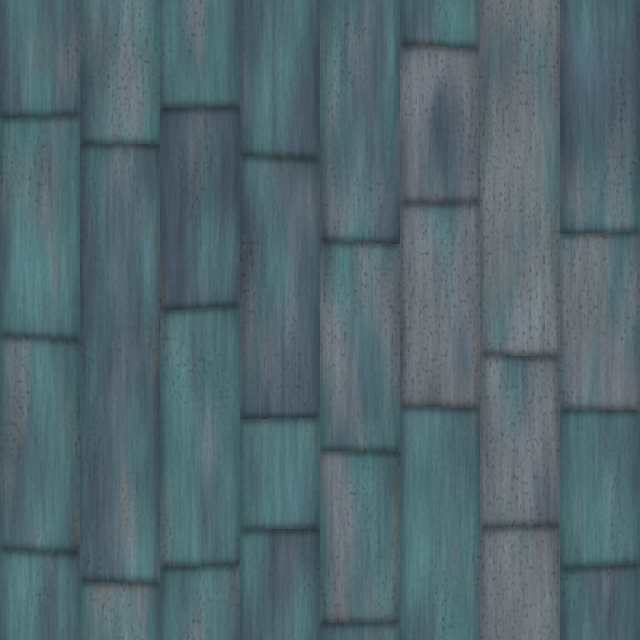
Give the GLSL for this texture, as a Shadertoy shader.

```glsl
// Weathered teal and slate planks: eight upright columns with staggered, soft dark joints.
#define COLUMNS 8.0
#define JOINT_JITTER 0.75   // stagger, in parts of the joint spacing
#define JOINT_TILT 0.05
#define JOINT_WIDTH 0.0085
#define SEAM_WIDTH 0.0085
#define EDGE_WIDTH 0.024
#define GRAIN 0.14
#define SPECKS 0.17
#define SLATE vec3(0.288, 0.348, 0.396)
#define TEAL vec3(0.318, 0.467, 0.482)
#define PALE vec3(0.450, 0.468, 0.492)

float hash(vec2 cell, float seed) {
    vec3 p = fract(vec3(cell, seed) * vec3(0.1031, 0.1030, 0.0973));
    p += dot(p, p.yzx + 33.33);
    return fract((p.x + p.y) * p.z);
}

float slope(vec2 cell, vec2 period, vec2 offset, float seed) {
    float angle = 6.2832 * hash(mod(cell, period), seed);
    return dot(vec2(cos(angle), sin(angle)), offset);
}

// Gradient noise that wraps on the canvas, roughly -1 to 1
float noise(vec2 uv, vec2 period, float seed) {
    vec2 p = uv * period, c = floor(p), f = p - c;
    vec2 w = f * f * f * (f * (f * 6.0 - 15.0) + 10.0);
    vec2 e = vec2(1.0, 0.0);
    float low = mix(slope(c, period, f, seed), slope(c + e, period, f - e, seed), w.x);
    float high = mix(slope(c + e.yx, period, f - e.yx, seed),
                     slope(c + 1.0, period, f - 1.0, seed), w.x);
    return 1.5 * mix(low, high, w.y);
}

float softLine(float d, float width) {
    return exp(-d * d / (width * width));
}

// Returns the distance to the nearest joint and the index of the plank
vec2 findPlank(float y, float column, float across) {
    float joints = mod(column, 5.0) == 1.0 ? 2.0 : 3.0; // a few columns have longer planks
    float v = (y + hash(vec2(column, 5.0), 2.0)) * joints;
    float gap = 10.0, plank = 0.0;
    for (float k = -1.0; k <= 2.0; k++) {
        float cell = floor(v) + k;
        float id = mod(cell, joints);
        float joint = cell + JOINT_JITTER * (hash(vec2(column, id), 11.0) - 0.5)
                    + JOINT_TILT * (hash(vec2(column, id), 17.0) - 0.5) * (across - 0.5);
        gap = min(gap, abs(v - joint));
        if (v > joint) plank = id;
    }
    return vec2(gap / joints, plank);
}

void mainImage(out vec4 fragColor, in vec2 fragCoord) {
    vec2 uv = fragCoord / iResolution.xy;

    // Column and plank layout, with slightly uneven seams
    float x = (uv.x + 0.001 * noise(uv, vec2(8.0, 14.0), 3.0)) * COLUMNS;
    float column = mod(floor(x), COLUMNS);
    float across = fract(x);
    float seamGap = min(across, 1.0 - across) / COLUMNS;
    vec2 plank = findPlank(uv.y + 0.0008 * noise(uv, vec2(40.0, 8.0), 4.0), column, across);
    vec2 id = vec2(column, plank.y);
    float seed = 20.0 + column * 3.0 + plank.y;

    // Broad, hazy stains drawn out along the planks
    float stain = noise(uv, vec2(16.0, 4.0), seed) + 0.35 * noise(uv, vec2(48.0, 6.0), seed + 30.0);
    float fade = noise(uv, vec2(18.0, 5.0), seed + 60.0) + 0.35 * noise(uv, vec2(60.0, 8.0), seed + 90.0);
    float shade = noise(uv, vec2(12.0, 5.0), seed + 210.0);
    float teal = smoothstep(-0.9, 0.9, stain + 1.1 * (hash(id, 41.0) - 0.52));
    float pale = smoothstep(0.0, 1.1, 0.9 * fade + 1.1 * pow(hash(id, 47.0), 4.0));
    vec3 color = mix(SLATE, TEAL, teal);
    color = mix(color, PALE, 0.85 * pale);
    color *= 1.0 + 0.10 * shade;

    // Fine upright grain
    float grain = 0.5 * noise(uv, vec2(90.0, 6.0), seed + 120.0)
                + 0.45 * noise(uv, vec2(200.0, 18.0), seed + 150.0)
                + 0.3 * noise(uv, vec2(240.0, 110.0), 7.0);
    color *= 1.0 + GRAIN * grain;

    // Faint pits and broken light scratches, gathered in worn patches
    float worn = smoothstep(0.0, 0.8, noise(uv, vec2(18.0, 6.0), 9.0) + 0.9 * pale);
    float pits = smoothstep(0.15, 0.9, noise(uv, vec2(190.0, 120.0), 13.0)
                                     + 0.4 * noise(uv, vec2(250.0, 170.0), 14.0));
    float scratches = smoothstep(0.15, 0.75, noise(uv, vec2(180.0, 14.0), seed + 180.0))
                    * smoothstep(-0.4, 0.5, noise(uv, vec2(190.0, 110.0), 15.0));
    color *= 1.0 - SPECKS * pits * (0.1 + 0.9 * worn);
    color = mix(color, PALE, 0.32 * scratches * (0.4 + 0.6 * worn));

    // Soft shadows along the seams and joints
    color *= 1.0 - 0.08 * softLine(seamGap, EDGE_WIDTH);
    color *= 1.0 - 0.13 * softLine(seamGap, SEAM_WIDTH);
    color *= 1.0 - 0.04 * softLine(plank.x, EDGE_WIDTH);
    float jointShade = 0.29 * smoothstep(-0.004, 0.010, seamGap);
    color *= 1.0 - jointShade * softLine(plank.x, JOINT_WIDTH);

    fragColor = vec4(color, 1.0);
}
```
